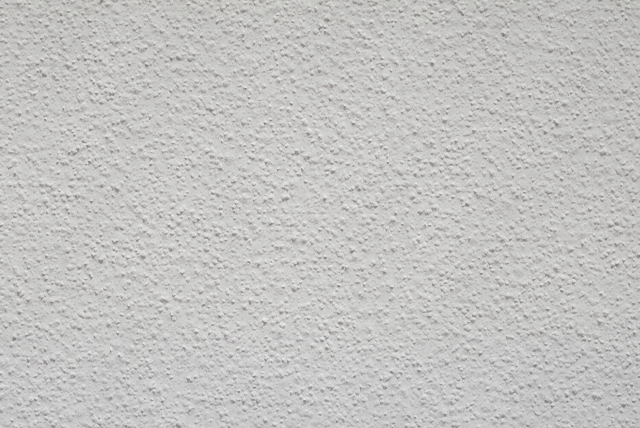
Write a Shadertoy shader that draws this texture.

```glsl
// Pale grey roughcast plaster under raking light from above.
// Cellular noise scatters round grains over soft swells; the slope of that
// height field gives lit and dark flanks, and a short march casts shadows.

const vec3 WALL = vec3(0.792, 0.791, 0.785);
const vec3 LIGHT = vec3(0.880, 0.879, 0.872);
const vec3 SHADOW = vec3(0.490, 0.462, 0.460);

const vec2 TO_LIGHT = vec2(0.20, 0.98);
const float GRAIN_SCALE = 78.0;    // cells per canvas height
const float GRIT_SCALE = 125.0;
const float SWELL_SCALE = 34.0;
const float GRAIN_SHARE = 0.60;    // share of cells that hold a grain
const float GRIT_HEIGHT = 0.45;
const float SWELL_HEIGHT = 1.0;
const float SLOPE_STEP = 0.0040;
const float SHADOW_REACH = 0.0085;
const float LIT_GAIN = 1.0;
const float DARK_GAIN = 0.72;
const float CAST_GAIN = 0.80;
const int SHADOW_STEPS = 4;

vec3 hash3(vec2 cell) {
    vec3 q = fract(vec3(cell.xyx) * vec3(0.1031, 0.1030, 0.0973));
    q += dot(q, q.yxz + 33.33);
    return fract((q.xxy + q.yzz) * q.zyx);
}

// Slow, irregular variation in about -1..1 from layered sines.
float drift(vec2 p) {
    return (sin(dot(p, vec2(5.1, 3.7)) + 2.0 * sin(p.y * 4.3))
          + sin(dot(p, vec2(-7.9, 9.2)) + 1.7 * sin(p.x * 6.1 + 1.0))
          + sin(dot(p, vec2(15.3, 11.8)) + 2.2 * sin(p.y * 9.7 + 4.0))) / 3.0;
}

// Height of round bumps, one at most in each unit cell.
float bumps(vec2 p, float share, float core) {
    vec2 cell = floor(p);
    float height = 0.0;
    for (int y = -1; y <= 1; y++) {
        for (int x = -1; x <= 1; x++) {
            vec2 id = cell + vec2(x, y);
            vec3 rnd = hash3(id);
            vec3 form = hash3(id + 71.7);
            vec2 offset = p - id - mix(vec2(0.1), vec2(0.9), rnd.xy);
            float radius = mix(0.36, 0.72, form.x);
            float present = smoothstep(0.0, 0.08, share - rnd.z);
            float dome = 1.0 - smoothstep(core, 1.0, length(offset) / radius);
            height = max(height, dome * present * mix(0.45, 1.15, form.y));
        }
    }
    return height;
}

// Plaster relief: main grains, fine grit and wide swells.
float relief(vec2 p) {
    vec2 bend = 0.0009 * vec2(sin(p.y * 410.0 + 3.0 * sin(p.x * 170.0)),
                              sin(p.x * 370.0 + 3.0 * sin(p.y * 190.0)));
    vec2 q = p + bend;
    float share = GRAIN_SHARE + 0.10 * drift(p * 1.7) + 0.16 * drift(p * 5.3 + 2.0);
    return bumps(q * GRAIN_SCALE, share, 0.22)
         + GRIT_HEIGHT * bumps(q * GRIT_SCALE + 19.3, 0.65, 0.0)
         + SWELL_HEIGHT * bumps(q * SWELL_SCALE + 7.1, 0.85, 0.0);
}

// Depth of cast shadow, found by stepping towards the light.
float castShadow(vec2 p, float height) {
    float depth = 0.0;
    for (int i = 1; i <= SHADOW_STEPS; i++) {
        float t = float(i) / float(SHADOW_STEPS);
        float blocker = relief(p + TO_LIGHT * SHADOW_REACH * t);
        depth = max(depth, blocker - height - 0.25 - 0.75 * t);
    }
    return depth;
}

void mainImage(out vec4 fragColor, in vec2 fragCoord) {
    vec2 p = fragCoord / iResolution.y;
    vec2 centred = fragCoord / iResolution.xy - vec2(0.40, 0.42);

    // Lit and shaded flanks
    float height = relief(p);
    float slope = height - relief(p + TO_LIGHT * SLOPE_STEP);
    float lit = clamp(slope * LIT_GAIN, 0.0, 1.0);
    float dark = max(-slope, 0.0) * DARK_GAIN + castShadow(p, height) * CAST_GAIN;

    vec3 colour = mix(WALL, LIGHT, lit);
    colour = mix(colour, SHADOW, 1.0 - exp(-1.1 * dark));

    // Broad unevenness, fine tooth and falloff towards the corners
    float tooth = hash3(floor(p * 340.0)).x - 0.5;
    colour += 0.008 * drift(p * 1.3) + 0.006 * drift(p * 6.1) + 0.030 * tooth;
    colour *= 1.012 - 0.12 * dot(centred, centred);
    colour.b += 0.010 * (0.60 - p.y);

    fragColor = vec4(clamp(colour, 0.0, 1.0), 1.0);
}
```
